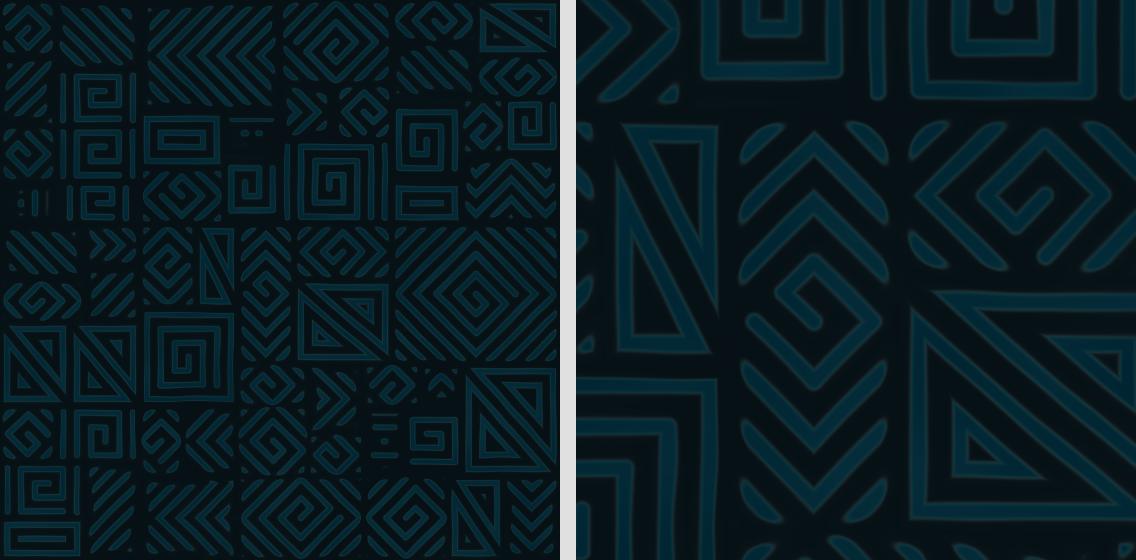
Left: the whole. Right: its middle third, enlarged.
Reproduce this pattern procedurally as a Shadertoy shader.

```glsl
// Dark teal maze of spirals, diamonds, chevrons, triangles and bars in rounded strokes.

const float PITCHES = 40.0;      // stroke spacings across the canvas
const float HALF_STROKE = 0.185;
const float MARGIN = 0.45;       // gap from a panel border to a stroke end

float hash(vec2 p) {
    return fract(sin(dot(p, vec2(127.1, 311.7))) * 43758.5453);
}

float noise(vec2 p) {
    vec2 i = floor(p), f = fract(p);
    f = f * f * (3.0 - 2.0 * f);
    vec2 e = vec2(1.0, 0.0);
    return mix(mix(hash(i), hash(i + e), f.x),
               mix(hash(i + e.yx), hash(i + e.xx), f.x), f.y);
}

float segmentDistance(vec2 p, vec2 a, vec2 b) {
    vec2 ab = b - a;
    return length(p - a - ab * clamp(dot(p - a, ab) / dot(ab, ab), 0.0, 1.0));
}

// Distance to evenly spaced lines at half-integer values of s
float stripes(float s) {
    return abs(fract(s) - 0.5);
}

// Cuts a line off at a border and gives it a round end
float roundCut(float line, float border) {
    return length(vec2(line, max(border, 0.0)));
}

// Square spiral with growing arms and one closing arm
float spiral(vec2 p, int arms) {
    vec2 corner = vec2(0.0), dir = vec2(1.0, 0.0);
    float d = 1e3;
    for (int i = 0; i <= arms; i++) {
        vec2 next = corner + dir * float(min(i / 2 + 1, arms / 2));
        d = min(d, segmentDistance(p, corner, next));
        corner = next;
        dir = vec2(-dir.y, dir.x);
    }
    return d;
}

// Spiral core surrounded by square rings, cut at the panel border
float ringedSpiral(vec2 p, float extent, float border) {
    float m = max(abs(p.x), abs(p.y));
    if (m > extent + 0.5) return roundCut(stripes(m - extent + 0.5), border + MARGIN);
    return roundCut(spiral(p + fract(extent), int(extent * 4.0 + 0.5)), border + 0.3);
}

// Chevrons, diagonals or zigzags, each stroke with its own length
float foldedStripes(vec2 p, vec2 h, float border, float seed) {
    float kind = hash(vec2(seed, 4.7));
    float apex = 0.0, span = h.x;
    if (kind > 0.75) span = 2.5;
    else if (kind > 0.45) { apex = -h.x; span = 2.0 * h.x; }
    float fold = abs(mod(p.x - apex + span, 2.0 * span) - span);
    float s = (p.y + fold) * 0.7071;
    float trim = 0.45 * hash(vec2(floor(s), seed));
    return roundCut(stripes(s), border + MARGIN + trim);
}

// Two nested triangles on either side of the panel diagonal
float triangles(vec2 p, vec2 h, float border) {
    float diagonal = abs(dot(p, normalize(vec2(h.y, -h.x))));
    return stripes(min(-border, diagonal));
}

// Straight bars, some broken into dots
float bars(vec2 p, vec2 h, float border, float seed) {
    float d = stripes(p.y + h.y);
    float pick = hash(vec2(floor(p.y + h.y), seed));
    if (pick > 0.6) d = roundCut(d, stripes(p.x + h.x) - 0.07);
    return roundCut(d, border + MARGIN + 0.6 * pick);
}

// Picks one motif for a panel of half size h
float motif(vec2 p, vec2 h, vec2 seed) {
    float pick = hash(seed + 0.37), turn = hash(seed + 7.1);
    if (fract(turn * 2.0) > 0.5) { p = p.yx; h = h.yx; }
    if (turn > 0.5) p.y = -p.y;
    if (fract(turn * 4.0) > 0.5) p.x = -p.x;
    vec2 q = abs(p) - h;
    float border = max(q.x, q.y);
    float extent = min(h.x, h.y) - 0.5;
    if (extent > 2.7) extent -= 1.0;
    vec2 diamond = vec2(p.x + p.y, p.y - p.x) * 0.7071;
    if (pick < 0.24) return ringedSpiral(p, min(extent, 3.0), border);
    if (pick < 0.48) return ringedSpiral(diamond, extent > 1.7 ? 2.0 : 1.0, border);
    if (pick < 0.78) return foldedStripes(p, h, border, turn);
    if (pick < 0.89) return triangles(p, h, border);
    if (pick < 0.94) return stripes(border);
    return bars(p, h, border, turn);
}

// Splits the canvas again and again into uneven panels and fills each one
float maze(vec2 p) {
    vec2 low = floor(p / PITCHES) * PITCHES, size = vec2(PITCHES);
    for (int i = 0; i < 8; i++) {
        vec2 seed = low + size * 0.37 + 3.7;
        float longest = max(size.x, size.y);
        if (longest < 6.5 || (longest < 12.5 && hash(seed + 9.2) < 0.3)) break;
        vec2 axis = size.x > size.y ? vec2(1.0, 0.0) : vec2(0.0, 1.0);
        float cut = floor(longest * mix(0.38, 0.62, hash(seed)) + 0.5);
        bool upper = dot(p - low, axis) > cut;
        size += axis * ((upper ? longest - cut : cut) - longest);
        if (upper) low += axis * cut;
    }
    vec2 centre = low + size * 0.5;
    return motif(p - centre, size * 0.5, centre);
}

void mainImage(out vec4 fragColor, in vec2 fragCoord) {
    vec2 p = fragCoord / iResolution.y * PITCHES;
    float soft = max(0.65 * PITCHES / iResolution.y, 0.04);

    // Slight hand-drawn wobble in path and width
    vec2 wobble = vec2(noise(p * 0.5), noise(p * 0.5 + 31.0)) - 0.5;
    float d = maze(p + 0.08 * wobble) - HALF_STROKE;
    d += 0.04 * (noise(p * 0.7 + 11.0) - 0.5);

    // Ground with faint haze, filled strokes, thin rims that pale outwards
    float haze = exp(-5.0 * max(d, 0.0)) * noise(p * 0.3 + 5.0);
    vec3 ground = vec3(0.022, 0.062, 0.081) + vec3(0.02, 0.03, 0.03) * haze;
    vec3 ink = mix(vec3(0.0, 0.14, 0.19), vec3(0.02, 0.175, 0.225), noise(p * 0.45 + 17.0));
    float outward = smoothstep(-soft, soft, d);
    vec3 rim = mix(vec3(0.065, 0.225, 0.255), vec3(0.115, 0.17, 0.175), outward);
    vec3 color = mix(ink, ground, outward);
    float rimShape = exp(-pow(d / max(soft, 0.05), 2.0));
    color = mix(color, rim, rimShape * mix(0.6, 1.0, noise(p * 0.25 + 71.0)));
    fragColor = vec4(color, 1.0);
}
```
